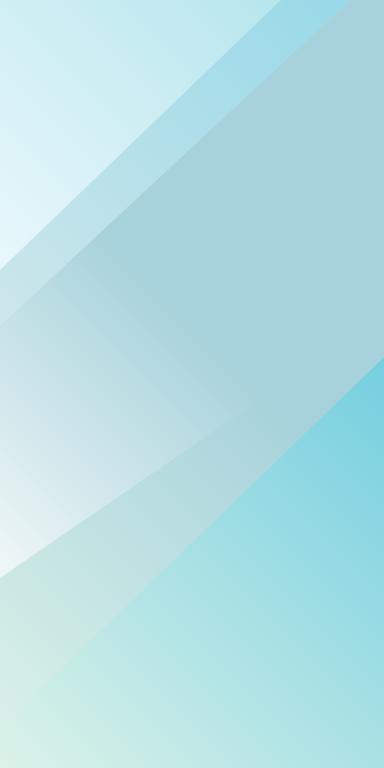
This background is drawn by a Shadertoy shader. Its source:

```glsl
// Overlapping diagonal sheets of pale aqua, each with its own soft gradient.

#define UPPER_EDGE  vec2(0.703, 0.961)
#define BAND_EDGE   vec2(0.849, 0.931)
#define WEDGE_EDGE  vec2(1.505, 0.687)
#define LOWER_EDGE  vec2(1.896, 0.966)
#define SLATE_AQUA  vec3(0.655, 0.825, 0.860)

// Coverage of the area below a falling line; edge = (left height, slope).
float below(vec2 p, vec2 edge, float pixel) {
    float dist = (p.y - edge.x + edge.y * p.x) / sqrt(1.0 + edge.y * edge.y);
    return smoothstep(-0.7 * pixel, 0.7 * pixel, dist);
}

// Linear colour ramp between two positions along the diagonal.
vec3 ramp(vec3 fromColor, vec3 toColor, float start, float end, float s) {
    return mix(fromColor, toColor, clamp((s - start) / (end - start), 0.0, 1.0));
}

void mainImage(out vec4 fragColor, in vec2 fragCoord) {
    // x runs right over 0..1, y runs down over 0..2
    vec2 uv = fragCoord / iResolution.xy;
    vec2 p = vec2(uv.x, 2.0 * (1.0 - uv.y));
    float pixel = 1.0 / min(iResolution.x, 0.5 * iResolution.y);

    // Shared gradient axis, from upper right to lower left
    float s = p.y - p.x;

    // Gradient of each sheet
    vec3 sky   = ramp(vec3(0.72, 0.90, 0.93), vec3(0.91, 0.97, 0.985), -0.70, 0.68, s);
    vec3 band  = ramp(vec3(0.60, 0.85, 0.91), vec3(0.80, 0.90, 0.92), -0.88, 0.80, s);
    vec3 veil  = ramp(SLATE_AQUA, vec3(0.94, 0.965, 0.97), 0.34, 1.48, s);
    vec3 wedge = ramp(SLATE_AQUA, vec3(0.85, 0.94, 0.91), 0.34, 1.88, s);
    vec3 water = ramp(vec3(0.46, 0.81, 0.88), vec3(0.86, 0.95, 0.91), -0.06, 2.0, s);

    // Layer the sheets from top to bottom
    vec3 color = mix(sky, band, below(p, UPPER_EDGE, pixel));
    color = mix(color, veil, below(p, BAND_EDGE, pixel));
    color = mix(color, wedge, below(p, WEDGE_EDGE, pixel));
    color = mix(color, water, below(p, LOWER_EDGE, pixel));

    fragColor = vec4(color, 1.0);
}
```
